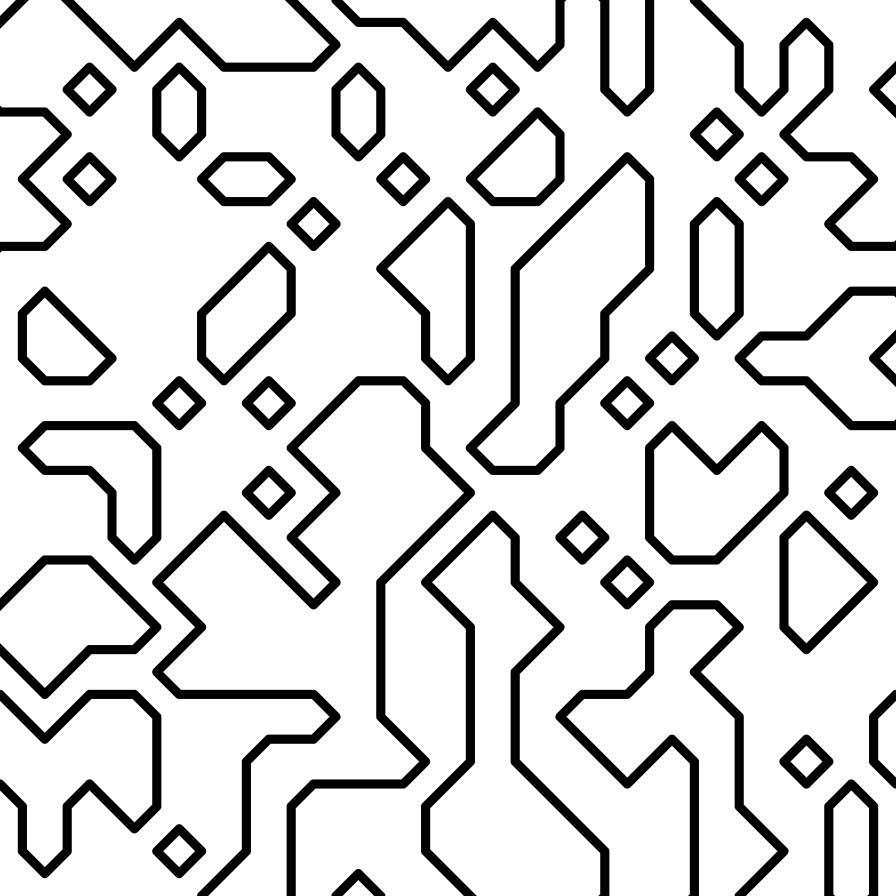
Write a Shadertoy shader that draws this pattern.

```glsl
// Marching-squares contours around a random on/off lattice, black on white.
#define CELLS 20.0        // lattice cells across the canvas
#define LINE_WIDTH 0.0102 // stroke width, in canvas units
#define FILL 0.5          // share of lattice points that are on
#define SEED 37u
#define INK vec3(0.0)
#define PAPER vec3(1.0)

// Random state of one lattice point
bool isOn(ivec2 p) {
    uvec2 q = uvec2(p + 1000);
    uint h = q.x * 374761393u + q.y * 668265263u + SEED * 2246822519u;
    h = (h ^ (h >> 15)) * 2246822519u;
    h = (h ^ (h >> 13)) * 3266489917u;
    h ^= h >> 16;
    return float(h >> 8) / 16777216.0 < FILL;
}

// Corners of a cell, counter-clockwise from the lower left
ivec2 corner(int k) {
    k &= 3;
    return ivec2(k == 1 || k == 2, k >= 2);
}

// Midpoint of the edge from corner k to the next one
vec2 edgeMid(int k) {
    return 0.5 * vec2(corner(k) + corner(k + 1));
}

float segmentDist(vec2 p, vec2 a, vec2 b) {
    vec2 ab = b - a;
    float t = clamp(dot(p - a, ab) / dot(ab, ab), 0.0, 1.0);
    return length(p - a - ab * t);
}

// Distance to the contour pieces of one cell; p is relative to its lower left
float cellDist(vec2 p, ivec2 cell) {
    bool on[4];
    for (int k = 0; k < 4; k++) on[k] = isOn(cell + corner(k));

    float d = 10.0;
    for (int k = 0; k < 4; k++) {
        bool self = on[k];
        bool next = on[(k + 1) & 3];
        bool across = on[(k + 2) & 3];
        bool prev = on[(k + 3) & 3];

        // Cut off a lone corner; saddles always keep the on corners apart
        if (self != next && self != prev && (self || across))
            d = min(d, segmentDist(p, edgeMid(k + 3), edgeMid(k)));

        // Straight run between two equal pairs
        if (self == next && prev == across && self != prev)
            d = min(d, segmentDist(p, edgeMid(k + 3), edgeMid(k + 1)));
    }
    return d;
}

void mainImage(out vec4 fragColor, in vec2 fragCoord) {
    vec2 uv = fragCoord / iResolution.y;
    vec2 p = uv * CELLS;
    ivec2 cell = ivec2(floor(p));

    // Neighbouring cells supply the round joints
    float d = 10.0;
    for (int y = -1; y <= 1; y++)
        for (int x = -1; x <= 1; x++) {
            ivec2 id = cell + ivec2(x, y);
            d = min(d, cellDist(p - vec2(id), id));
        }

    // Stroke with a one-pixel soft edge
    float edge = (0.5 * LINE_WIDTH - d / CELLS) * iResolution.y;
    float ink = clamp(edge + 0.5, 0.0, 1.0);
    fragColor = vec4(mix(PAPER, INK, ink), 1.0);
}
```
